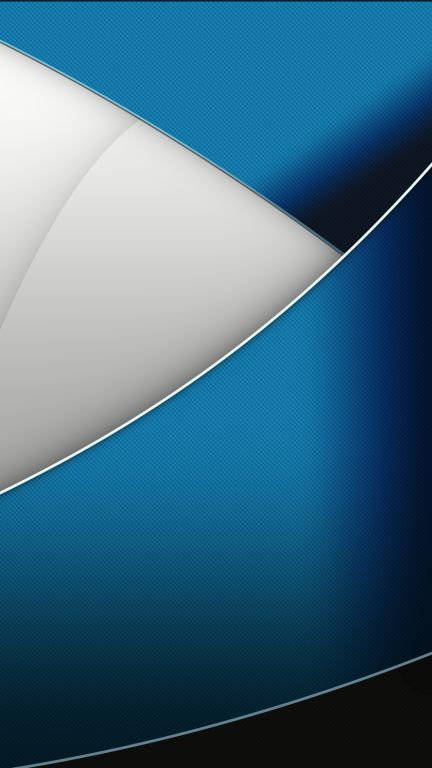
This background is drawn by a Shadertoy shader. Its source:

```glsl
// Draws a pale curved blade over woven blue sheets with bright metallic rims.

const vec3 BLUE  = vec3(0.08, 0.47, 0.66);
const vec3 NAVY  = vec3(0.03, 0.19, 0.40);
const vec3 NIGHT = vec3(0.055, 0.085, 0.13);
const vec3 DEEP  = vec3(0.015, 0.10, 0.145);
const vec3 SOOT  = vec3(0.05, 0.052, 0.047);
const vec3 RIM   = vec3(0.90, 0.97, 0.96);

// Signed distance above the cubic y = c.x + c.y x + c.z x^2 + c.w x^3.
float curveDistance(vec2 p, vec4 c) {
    float height = c.x + p.x * (c.y + p.x * (c.z + p.x * c.w));
    float slope = c.y + p.x * (2.0 * c.z + 3.0 * p.x * c.w);
    return (p.y - height) / sqrt(1.0 + slope * slope);
}

// Smooth coverage of the positive side of a distance.
float cover(float d, float pixel) {
    return smoothstep(-0.7 * pixel, 0.7 * pixel, d);
}

// Smooth line centred on distance zero.
float stroke(float d, float halfWidth, float pixel) {
    return cover(halfWidth - abs(d), pixel);
}

// Soft shade that fades away from an edge.
float falloff(float d, float radius) {
    return exp(-max(d, 0.0) / radius);
}

// Fine diagonal weave, between -1 and 1.
float weave(vec2 p) {
    const float TAU = 6.2831853;
    vec2 diagonal = vec2(p.x + p.y, p.x - p.y) * TAU * 170.0;
    return 0.65 * sin(diagonal.x) + 0.35 * sin(diagonal.y);
}

// Upper sheet: blue with a dark corner beside the blade tip.
vec3 upperSheet(vec2 p) {
    float d = (p.y - 0.487 - 0.704 * p.x) / 1.223;
    vec3 shade = mix(NIGHT, NAVY, smoothstep(-0.055, 0.0, d));
    return mix(shade, BLUE, smoothstep(-0.02, 0.05, d));
}

// Lower sheet: blue fading downward and into navy at the right.
vec3 lowerSheet(vec2 p) {
    vec3 side = mix(NAVY, vec3(0.015, 0.075, 0.17), smoothstep(0.47, 0.57, p.x));
    vec3 colour = mix(BLUE, side, smoothstep(0.38, 0.51, p.x));
    vec3 base = DEEP * (1.0 - 0.4 * smoothstep(0.40, 0.56, p.x));
    return mix(base, colour, smoothstep(0.0, 0.46, p.y));
}

// Pale blade with a crease and shaded borders.
vec3 blade(vec2 p, float upper, float lower, float crease, float pixel) {
    float light = mix(0.68, 0.97, smoothstep(0.36, 0.94, p.y));
    float leftSide = cover(crease, pixel);
    float rightLight = light - 0.01;
    float leftLight = light + 0.015 - 0.10 * falloff(crease, 0.025);
    light = mix(rightLight, leftLight, leftSide);
    light *= 1.0 - 0.38 * falloff(lower, 0.022);
    light *= 1.0 - 0.22 * falloff(-upper, 0.014);
    return light * vec3(1.0, 1.0, 0.993);
}

void mainImage(out vec4 fragColor, in vec2 fragCoord) {
    vec2 p = fragCoord / iResolution.xy * vec2(0.5625, 1.0);
    float pixel = 1.0 / iResolution.y;

    // Boundaries of the sheets
    float upper  = curveDistance(p, vec4(0.9466, -0.5006, -0.271, 0.0));
    float lower  = curveDistance(p, vec4(0.358, 0.4875, 0.301, 0.33));
    float floorD = curveDistance(p, vec4(-0.004, 0.1555, 0.209, 0.0));
    float crease = curveDistance(p, vec4(0.5703, 2.3, -4.38, 0.0));
    float thread = 1.0 + 0.14 * weave(p);

    // Woven sheets, with a shadow under the lower rim
    vec3 top = upperSheet(p) * thread;
    vec3 bottom = lowerSheet(p) * thread;
    bottom *= 1.0 - 0.65 * falloff(-lower, 0.004);

    // Dark floor with a faint disc
    float disc = cover(0.05 - length(p - vec2(0.565, 0.145)), pixel);
    vec3 ground = SOOT * (1.0 - 0.25 * disc) * thread;

    // Blade and its upper rim
    vec3 pale = blade(p, upper, lower, crease, pixel);
    vec3 colour = mix(pale, top, cover(upper, pixel));
    float rimFade = 1.0 - smoothstep(0.20, 0.46, p.x);
    colour = mix(colour, vec3(0.06, 0.16, 0.20), 0.65 * stroke(upper + 0.0012, 0.0010, pixel));
    vec3 upperRim = mix(vec3(0.30, 0.46, 0.55), vec3(0.55, 0.84, 0.90), rimFade);
    colour = mix(colour, upperRim, 0.85 * stroke(upper - 0.0008, 0.0010, pixel));

    // Lower sheet, floor and their rims
    colour = mix(bottom, colour, cover(lower, pixel));
    colour = mix(colour, RIM, stroke(lower, 0.0018, pixel));
    colour = mix(ground, colour, cover(floorD, pixel));
    colour = mix(colour, vec3(0.42, 0.56, 0.61), 0.9 * stroke(floorD, 0.0018, pixel));

    // Thin dark upper border
    colour *= 1.0 - 0.75 * cover(p.y - 0.998, pixel);
    fragColor = vec4(colour, 1.0);
}
```
